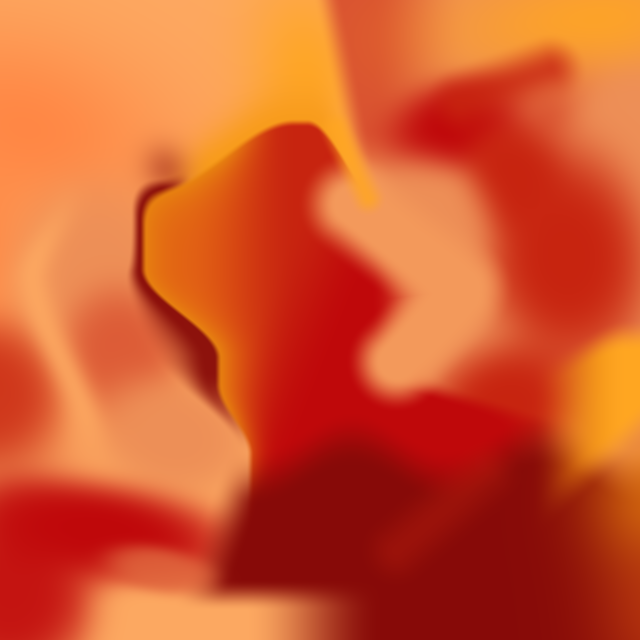
Reproduce this background procedurally as a Shadertoy shader.

```glsl
// Warm abstract backdrop: soft folds of peach, amber, red and maroon.
// Colour glows are painted back to front, then a folded sheet bounded
// by two smooth curves, with a dark rim, and last the shadows in front.

#define SHEET_EDGE .006   // softness of the sheet
#define CORNER .045       // rounding of the sheet corner
#define RIM_WIDTH .02     // dark line beside the sheet
#define SHADOW_SOFT .045  // softness of the lower shadow

const vec3 PEACH = vec3(.99, .66, .38);
const vec3 CORAL = vec3(1., .53, .27);
const vec3 TAN = vec3(.93, .56, .34);
const vec3 ROSE = vec3(.85, .32, .19);
const vec3 AMBER = vec3(1., .65, .13);
const vec3 OCHRE = vec3(.91, .52, .06);
const vec3 ORANGE = vec3(.88, .36, .08);
const vec3 RUST = vec3(.78, .14, .06);
const vec3 RED = vec3(.75, .03, .04);
const vec3 MAROON = vec3(.53, .04, .03);

vec2 p;    // position, 0 to 1
vec3 col;  // paint so far

void lay(vec3 tint, float amount) { col = mix(col, tint, amount); }

// Squared distance in a turned ellipse (center, radii), 1 on its outline
float ellipse(vec4 e, float angle) {
    float c = cos(angle), s = sin(angle);
    vec2 q = mat2(c, -s, s, c) * (p - e.xy) / e.zw;
    return dot(q, q);
}

// Ellipse with a gentle falloff
void glow(vec3 tint, float amount, vec4 e, float angle) {
    lay(tint, amount * exp(-ellipse(e, angle)));
}

// Ellipse with a flat centre and a soft border
void plate(vec3 tint, float amount, vec4 e, float angle) {
    float d = ellipse(e, angle);
    lay(tint, amount * exp(-d * d));
}

// Soft stroke between two ends
float stroke(vec4 ends, float inner, float outer) {
    vec2 a = p - ends.xy, b = ends.zw - ends.xy;
    float t = clamp(dot(a, b) / dot(b, b), 0., 1.);
    return 1. - smoothstep(inner, outer, length(a - b * t));
}

// Falling step: 1 under lo, 0 over hi
float below(float lo, float hi, float v) { return 1. - smoothstep(lo, hi, v); }

// Signed field of the sheet: left and top contours joined by a round corner
float sheetField() {
    float left = .224 + .117 * below(.44, .58, p.y) + .05 * below(.29, .4, p.y);
    float top = .7 + .108 * smoothstep(.24, .46, p.x) - .16 * smoothstep(.48, .62, p.x);
    float a = left - p.x, b = .9 * (p.y - top);
    float h = max(CORNER - abs(a - b), 0.);
    return max(a, b) + .25 * h * h / CORNER;
}

void paintLeft() {
    glow(CORAL, 1., vec4(.04, .8, .24, .15), -.3);
    glow(CORAL, .8, vec4(-.02, .6, .07, .16), 0.);
    plate(TAN, 1., vec4(.15, .57, .13, .15), 0.);
    plate(RUST, .85, vec4(-.02, .38, .12, .12), 0.);
    plate(ROSE, .85, vec4(.19, .44, .09, .11), .2);
    plate(TAN, 1., vec4(.27, .32, .12, .09), -.3);
    // Bright winding fold
    float fold = .05 + .09 * below(.3, .58, p.y) + .06 * smoothstep(.56, .72, p.y);
    float across = (p.x - fold) / .027;
    lay(PEACH, .85 * smoothstep(.22, .36, p.y) * below(.58, .74, p.y) * exp(-across * across));
    // Red hill in the lower corner
    glow(ROSE, .6, vec4(.02, .22, .1, .08), .5);
    plate(RED, 1., vec4(.16, .17, .21, .075), -.15);
    plate(RED, .92, vec4(.02, .07, .13, .15), -.4);
}

void paintRight() {
    glow(AMBER, .9, vec4(.48, .88, .09, .15), .1);
    float slant = p.x + .2 * (p.y - .85);
    lay(TAN, smoothstep(.53, .6, slant));
    lay(ROSE, smoothstep(.52, .565, slant) * below(.58, .74, p.x) * smoothstep(.69, .8, p.y));
    glow(AMBER, .85, vec4(.93, .97, .24, .09), .1);
    // Red band and large red mass
    plate(RED, 1., vec4(.72, .8, .11, .075), .2);
    lay(RUST, .85 * stroke(vec4(.72, .84, .86, .89), 0., .06));
    glow(ROSE, .8, vec4(.86, .82, .07, .06), .5);
    plate(TAN, 1., vec4(.99, .8, .1, .09), .5);
    plate(RUST, 1., vec4(.8, .72, .08, .09), .4);
    plate(RUST, 1., vec4(.885, .6, .125, .17), .1);
    plate(RUST, 1., vec4(.79, .36, .13, .1), .5);
}

void paintSheet() {
    float d = sheetField(), outside = max(d, 0.);
    // Amber light above, dark rim and shadow at the left
    float crest = smoothstep(.24, .33, p.x) * below(.5, .58, p.x) * smoothstep(.62, .7, p.y);
    lay(mix(OCHRE, AMBER, .7), crest * exp(-outside * outside / .0025));
    glow(MAROON, .4, vec4(.26, .735, .035, .04), .5);
    float bulge = exp(-pow(abs(p.y - .46) / .075, 2.));
    float rim = below(.2, 1., outside / (RIM_WIDTH + .085 * bulge));
    lay(MAROON, .95 * rim * below(.25, .31, p.x + .4 * (p.y - .7)) * smoothstep(.29, .42, p.y));
    // Orange to red across the sheet, amber along its left border
    vec3 fill = mix(ORANGE, RUST, smoothstep(.29, .47, p.x));
    fill = mix(fill, RED, smoothstep(.38, .53, p.x + .4 * (.46 - p.y)));
    fill = mix(fill, OCHRE, exp(min(d, 0.) / .035) * below(.34, .44, p.x));
    float end = .62 + .2 * below(.33, .42, p.y);
    lay(fill, below(-SHEET_EDGE, SHEET_EDGE, d) * below(end - .04, end + .06, p.x));
    // Pale bent hollow around the pointed red tip
    plate(TAN, .85, vec4(.67, .66, .1, .09), -.5);
    float hollow = max(stroke(vec4(.55, .68, .72, .55), .025, .085),
        stroke(vec4(.72, .54, .62, .435), .025, .08));
    lay(mix(TAN, PEACH, .4), hollow);
    lay(AMBER, .8 * stroke(vec4(.525, .8, .575, .69), 0., .03));
}

void paintShadow() {
    float top = .285 + .03 * cos((p.x - .55) * 21.);
    float left = .33 + .35 * (p.y - .14);
    lay(MAROON, below(-SHADOW_SOFT, SHADOW_SOFT, p.y - top) * smoothstep(-.03, .05, p.x - left));
    lay(RUST, .3 * stroke(vec4(.62, .14, .76, .26), 0., .06));
    // Amber wedge on the right and its brown fade
    float ridge = .44 + .05 * smoothstep(.85, .98, p.x);
    float wedge = below(-.04, .012, p.y - ridge) * smoothstep(.83, .95, p.x);
    wedge *= smoothstep(-.02, .05, p.y - .25 - .9 * (p.x - .92));
    glow(OCHRE, .7, vec4(1.02, .22, .1, .11), 0.);
    glow(ORANGE, .45, vec4(1.03, .04, .1, .14), 0.);
    lay(mix(OCHRE, AMBER, smoothstep(.88, .98, p.x)), wedge);
    // Pale floor and small glow at the lower left
    lay(PEACH, below(.045, .095, p.y) * smoothstep(.11, .24, p.x) * below(.38, .6, p.x));
    plate(mix(ROSE, TAN, .35), .85, vec4(.25, .11, .085, .035), -.2);
}

void mainImage(out vec4 fragColor, in vec2 fragCoord) {
    p = fragCoord / iResolution.xy;
    col = PEACH;
    paintLeft();
    paintRight();
    paintSheet();
    paintShadow();
    fragColor = vec4(col, 1.);
}
```
